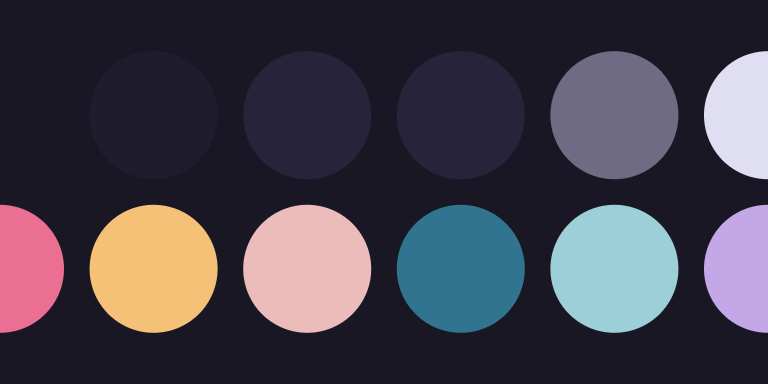
Give the GLSL for this pattern, as a Shadertoy shader.

```glsl
// Two rows of flat colour discs on a dark ground, six columns wide.
// The nearest grid centre selects a swatch, and a circle distance
// function masks it; the outer columns are cut by the canvas sides.

// Lengths are fractions of the canvas height.
const float PITCH = 0.4;
const float RADIUS = 1.0 / 6.0;
const vec2 FIRST_CENTRE = vec2(0.0, 0.3);
const vec2 LAST_CELL = vec2(5.0, 1.0);

const vec3 GROUND = vec3(0.102, 0.092, 0.141);

// Swatches from left to right; the first neutral merges with the ground.
const vec3 ACCENTS[6] = vec3[6](
    vec3(0.922, 0.435, 0.573),   // pink
    vec3(0.961, 0.757, 0.467),   // gold
    vec3(0.922, 0.737, 0.729),   // blush
    vec3(0.192, 0.455, 0.561),   // teal
    vec3(0.612, 0.812, 0.847),   // aqua
    vec3(0.769, 0.655, 0.906));  // lilac

const vec3 NEUTRALS[6] = vec3[6](
    GROUND,
    vec3(0.122, 0.114, 0.176),   // near black
    vec3(0.149, 0.137, 0.227),   // deep violet
    vec3(0.149, 0.137, 0.227),   // deep violet
    vec3(0.435, 0.420, 0.518),   // grey violet
    vec3(0.878, 0.871, 0.949));  // pale lavender

float circleDistance(vec2 p, vec2 centre, float radius) {
    return length(p - centre) - radius;
}

vec3 swatch(ivec2 cell) {
    return cell.y == 0 ? ACCENTS[cell.x] : NEUTRALS[cell.x];
}

void mainImage(out vec4 fragColor, in vec2 fragCoord) {
    vec2 p = fragCoord / iResolution.y;

    // Nearest disc in the grid
    vec2 cell = floor((p - FIRST_CENTRE) / PITCH + 0.5);
    cell = clamp(cell, vec2(0.0), LAST_CELL);
    vec2 centre = FIRST_CENTRE + cell * PITCH;

    // Edge softened over one pixel
    float d = circleDistance(p, centre, RADIUS);
    float coverage = clamp(0.5 - d * iResolution.y, 0.0, 1.0);

    fragColor = vec4(mix(GROUND, swatch(ivec2(cell)), coverage), 1.0);
}
```
